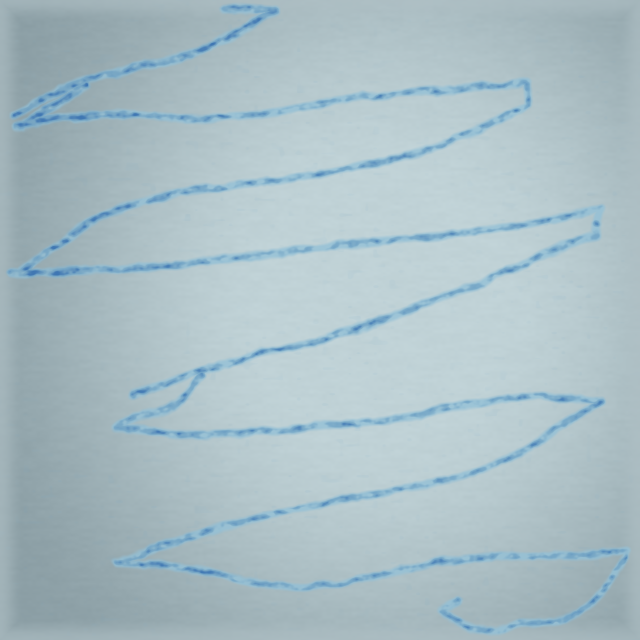
Reproduce this pattern procedurally as a WebGL 2 fragment shader.

```glsl
#version 300 es
precision highp float;

#define LINE_HALF_WIDTH 0.0062
#define LINE_SOFTNESS 0.0034
#define WIDTH_VARIATION 0.0020
#define WOBBLE 0.0032
#define MOTTLE 0.70
#define GRAIN 0.023
#define SPECK_AMOUNT 0.10
#define FRAME_WIDTH 0.036
#define STROKES 9
#define SEGMENTS 16

uniform vec2 u_resolution;
out vec4 fragColor;

const float PI = 3.14159;
const vec3 PAPER_LIT = vec3(0.752, 0.823, 0.840);
const vec3 PAPER_DIM = vec3(0.545, 0.620, 0.645);
const vec3 FRAME_TINT = vec3(0.69, 0.755, 0.775);
const vec3 WAX_PALE = vec3(0.58, 0.755, 0.84);
const vec3 WAX_MID = vec3(0.45, 0.65, 0.78);
const vec3 WAX_DEEP = vec3(0.24, 0.46, 0.70);

// Left and right end of each sweep, in percent of the canvas
const vec4 SWEEP[STROKES] = vec4[](
  vec4(2.3, 82.0, 42.7, 98.4), vec4(2.6, 80.2, 82.3, 87.2),
  vec4(2.9, 57.4, 82.3, 83.7), vec4(1.9, 57.4, 94.0, 67.4),
  vec4(20.8, 38.3, 93.1, 63.3), vec4(18.2, 33.3, 93.8, 37.4),
  vec4(18.2, 12.2, 93.8, 37.4), vec4(18.2, 12.2, 97.7, 14.1),
  vec4(68.8, 4.6, 97.5, 13.0));

// Vertical bend of each sweep: four sine harmonics, in percent
const vec4 BEND[STROKES] = vec4[](
  vec4(-0.5, 1.2, 0.0, 0.0), vec4(-0.7, 0.0, 0.6, 0.5), vec4(1.6, 3.3, 0.5, 0.4),
  vec4(-1.7, 0.0, -0.4, 0.0), vec4(-1.5, 0.4, 0.4, 0.0), vec4(-1.2, -1.4, 0.3, -0.4),
  vec4(-2.9, 2.1, -0.5, 0.0), vec4(-3.1, -1.3, 0.3, 0.8), vec4(-7.3, 0.8, -1.2, 0.0));

float hash(vec2 p) {
  vec3 q = fract(vec3(p.xyx) * 0.1031);
  q += dot(q, q.yzx + 33.33);
  return fract((q.x + q.y) * q.z);
}

float noise(vec2 p) {
  vec2 cell = floor(p), f = fract(p);
  f = f * f * (3.0 - 2.0 * f);
  return mix(mix(hash(cell), hash(cell + vec2(1, 0)), f.x),
             mix(hash(cell + vec2(0, 1)), hash(cell + vec2(1, 1)), f.x), f.y);
}

float segmentDistance(vec2 p, vec2 a, vec2 b) {
  vec2 pa = p - a, ba = b - a;
  return length(pa - ba * clamp(dot(pa, ba) / dot(ba, ba), 0.0, 1.0));
}

vec2 curvePoint(vec4 ends, vec4 bend, float t) {
  float lift = dot(bend, sin(PI * t * vec4(1, 2, 3, 4)));
  return (mix(ends.xy, ends.zw, t) + vec2(0, lift)) * 0.01;
}

float curveDistance(vec2 p, vec4 ends, vec4 bend) {
  float d = 1.0;
  vec2 from = curvePoint(ends, bend, 0.0);
  for (int i = 1; i <= SEGMENTS; i++) {
    vec2 to = curvePoint(ends, bend, float(i) / float(SEGMENTS));
    d = min(d, segmentDistance(p, from, to));
    from = to;
  }
  return d;
}

float scribbleDistance(vec2 p) {
  float d = 1.0;
  for (int i = 0; i < STROKES; i++) {
    d = min(d, curveDistance(p, SWEEP[i], BEND[i]));
    // Turn at the right joins each odd sweep to the next
    if (i % 2 == 1) d = min(d, segmentDistance(p, SWEEP[i].zw * 0.01, SWEEP[i + 1].zw * 0.01));
  }
  // Doubled start, top hook, middle hook and tail curl
  d = min(d, segmentDistance(p, vec2(0.035, 0.803), vec2(0.135, 0.866)));
  d = min(d, segmentDistance(p, vec2(0.350, 0.987), vec2(0.427, 0.986)));
  d = min(d, curveDistance(p, vec4(18.2, 33.3, 31.6, 41.3), vec4(-1.4, 0.6, 0.0, 0.0)));
  return min(d, segmentDistance(p, vec2(0.688, 0.046), vec2(0.715, 0.061)));
}

vec3 paperColor(vec2 uv) {
  float falloff = smoothstep(0.18, 0.78, length((uv - vec2(0.60, 0.53)) * vec2(1.08, 0.96)));
  vec3 color = mix(PAPER_LIT, PAPER_DIM, falloff);
  // Horizontal fibres and sparse blue specks
  float fibre = noise(uv * vec2(45, 170)) * 0.6 + noise(uv * vec2(150, 220)) * 0.4;
  color += GRAIN * (fibre - 0.5);
  float speck = smoothstep(0.80, 0.95, noise(uv * vec2(75, 125) + 17.0)) * noise(uv * 9.0);
  color = mix(color, WAX_MID, SPECK_AMOUNT * speck);
  // Blurred pale frame
  vec2 margin = min(uv, 1.0 - uv);
  float frame = 1.0 - smoothstep(0.0, FRAME_WIDTH, min(margin.x, margin.y));
  return mix(color, FRAME_TINT, 0.6 * frame);
}

void main() {
  vec2 uv = gl_FragCoord.xy / u_resolution;
  vec2 shake = vec2(noise(uv * 32.0), noise(uv * 32.0 + 41.0)) - 0.5;
  vec2 roughness = vec2(noise(uv * 120.0), noise(uv * 120.0 + 73.0)) - 0.5;
  float d = scribbleDistance(uv + WOBBLE * (2.0 * shake + 0.6 * roughness));

  // Crayon coverage, with slanted flecks and heavier pressure at the upper left
  float pressure = 0.22 * (1.0 - smoothstep(0.0, 0.45, uv.x));
  pressure += 0.16 * smoothstep(0.88, 0.95, uv.y) * (1.0 - smoothstep(0.4, 0.6, uv.x));
  float soft = max(LINE_SOFTNESS, 1.0 / min(u_resolution.x, u_resolution.y));
  float width = LINE_HALF_WIDTH + WIDTH_VARIATION * (noise(uv * 48.0 + 7.0) - 0.5 + 2.5 * pressure);
  float wax = 1.0 - smoothstep(width - soft, width + soft, d);
  vec2 slant = vec2(uv.x - 1.2 * uv.y, uv.y + 0.3 * uv.x);
  float fleck = noise(slant * vec2(75, 130)) * 0.75 + noise(uv * 190.0) * 0.25;
  float core = 1.0 - smoothstep(0.15, 1.0, d / width);
  float depth = clamp(MOTTLE * (fleck * 1.5 - 0.35) + pressure, 0.0, 1.0) * (0.25 + 0.75 * core);
  vec3 waxColor = mix(WAX_PALE, WAX_MID, smoothstep(0.0, 0.35, depth));
  waxColor = mix(waxColor, WAX_DEEP, smoothstep(0.33, 0.85, depth));

  fragColor = vec4(mix(paperColor(uv), waxColor, wax * (0.76 + 0.24 * fleck)), 1.0);
}
```
